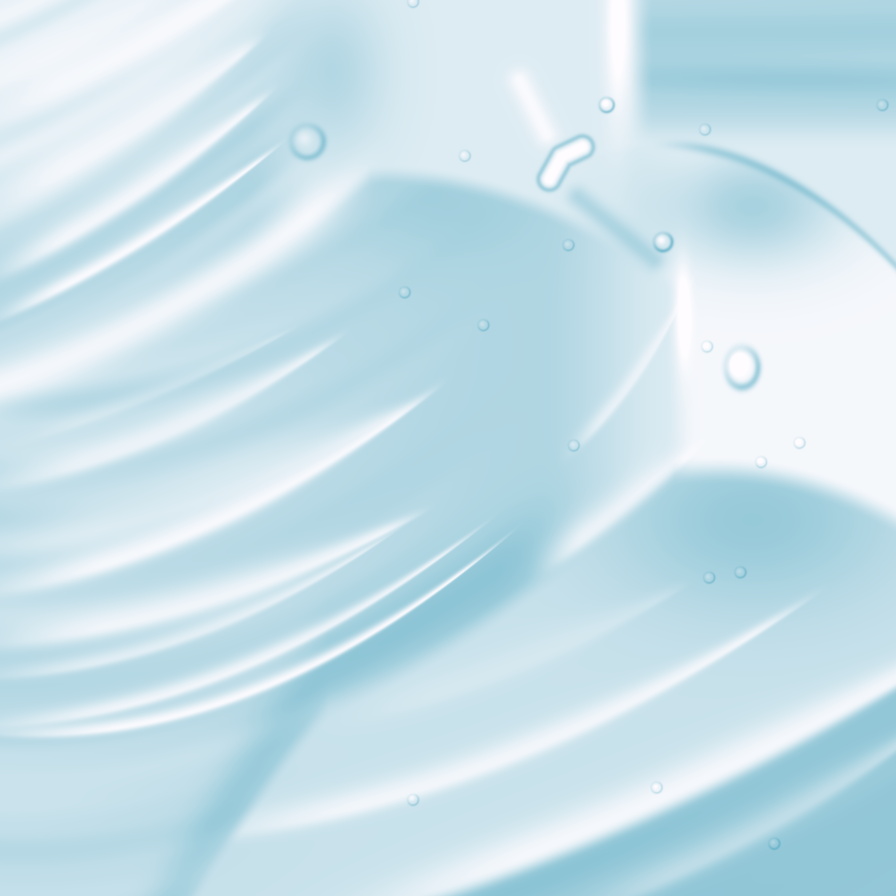
A WebGL 2 fragment shader for this texture:

```glsl
#version 300 es
precision highp float;
uniform vec2 u_resolution;
out vec4 fragColor;
vec2 p;

float hash(vec2 q) {
  return fract(sin(dot(q, vec2(127.1, 311.7))) * 43758.5);
}

float noise(vec2 q) {
  vec2 i = floor(q), f = smoothstep(0.0, 1.0, q - i);
  return mix(mix(hash(i), hash(i + vec2(1, 0)), f.x),
             mix(hash(i + vec2(0, 1)), hash(i + 1.0), f.x), f.y);
}

float bell(float x) { return exp(-x * x); }

float glow(vec2 center, vec2 radius) { return bell(length((p - center) / radius)); }

// Height of a parabola from a to b; bend is its starting slope
float sweep(vec2 a, vec2 b, float bend) {
  float k = (p.x - a.x) / (b.x - a.x);
  return mix(a.y, b.y, k * (bend + (1.0 - bend) * k));
}

// Tapered highlight, crisp below and soft above
void streak(inout float t, vec2 a, vec2 b, float bend, float width, float power) {
  float k = (p.x - a.x) / (b.x - a.x);
  float d = (p.y - sweep(a, b, bend)) / (width - 0.75 * width * smoothstep(0.5, 1.0, k));
  float ends = smoothstep(-0.15, 0.25, k) * (1.0 - smoothstep(0.86, 1.0, k));
  t = mix(t, 0.98, power * ends * bell(d < 0.0 ? 1.6 * d : 0.75 * d));
}

float segment(vec2 a, vec2 b) {
  vec2 ab = b - a;
  return length(p - a - ab * clamp(dot(p - a, ab) / dot(ab, ab), 0.0, 1.0));
}

// Dark rim with an inner glint
float bubble(vec2 center, vec2 radius) {
  vec2 q = (p - center) / radius;
  float shade = 0.4 + 0.2 * clamp(q.x - q.y, -1.0, 1.0);
  return 0.3 * bell(2.0 * length(q + vec2(0.2, -0.2))) - shade * bell(4.5 * length(q) - 4.5);
}

// Clear gel at the top and right
float backdrop() {
  float lip = 0.838 - 2.0 * pow(abs(p.x - 0.74), 2.0);
  float below = 1.0 - smoothstep(-0.006, 0.006, p.y - lip);
  float t = mix(0.76, 0.93, smoothstep(0.7, 0.79, p.x) * below);
  t -= 0.55 * below * glow(vec2(0.84, 0.77), vec2(0.1, 0.065));
  float bands = 0.33 + 0.16 * noise(p * vec2(1.5, 28))
              - 0.16 * glow(vec2(0.9, 0.91), vec2(0.3, 0.018));
  t = mix(t, bands, smoothstep(0.7, 0.73, p.x) * smoothstep(0.83, 0.89, p.y));
  t += 0.3 * glow(vec2(0.69, 0.97), vec2(0.014, 0.1));
  return t - 0.4 * bell((p.y - lip) / 0.006) * smoothstep(0.72, 0.8, p.x);
}

// Ribbed smear in the upper left corner
float upperSmear() {
  float lane = p.y - sweep(vec2(0, 0.646), vec2(0.32, 0.844), 0.7);
  float t = 0.4 + 0.3 * smoothstep(0.03, 0.2, lane) + 0.2 * noise(vec2(p.x * 3.0, lane * 45.0));
  for (float i = 0.0; i < 4.0; i++)
    streak(t, vec2(0, 0.646 + 0.036 * i + 0.014 * i * i), vec2(0.327 - 0.01 * i, 0.85 + 0.06 * i),
           0.7, 0.01 + 0.008 * i, 0.95 - 0.08 * i);
  return t;
}

// Large central smear with its comb of highlights
float centralSmear(float low) {
  float lane = p.y - sweep(vec2(0, 0.182), vec2(0.58, 0.414), -0.1);
  float left = 1.0 - smoothstep(0.2, 0.6, p.x);
  float t = 0.44 + 0.2 * left * noise(vec2(p.x * 2.0, lane * 38.0));
  t -= 0.12 * glow(vec2(0.49, 0.77), vec2(0.1, 0.06));
  t += 0.3 * smoothstep(0.6, 0.76, p.x) * smoothstep(0.34, 0.5, p.y);
  t -= 0.25 * bell((p.y - low - 0.035) / 0.05)
     * smoothstep(-0.15, 0.35, p.x) * (1.0 - smoothstep(0.55, 0.66, p.x));
  streak(t, vec2(0.03, 0.51), vec2(0.34, 0.64), 0.7, 0.009, 0.3);
  streak(t, vec2(0, 0.46), vec2(0.395, 0.635), 0.4, 0.016, 0.7);
  streak(t, vec2(0, 0.39), vec2(0.48, 0.56), 0.4, 0.026, 0.5);
  streak(t, vec2(0, 0.342), vec2(0.505, 0.58), 0.35, 0.017, 0.9);
  streak(t, vec2(0, 0.284), vec2(0.49, 0.438), 0.25, 0.017, 0.8);
  streak(t, vec2(0, 0.246), vec2(0.46, 0.42), 0.15, 0.009, 0.6);
  streak(t, vec2(0, 0.192), vec2(0.56, 0.43), 0.12, 0.009, 0.8);
  streak(t, vec2(0, 0.182), vec2(0.588, 0.42), -0.15, 0.008, 0.95);
  return t;
}

// Lower smear that rises to the right
float lowerSmear() {
  float t = 0.61 - 0.15 * glow(vec2(0, 0.09), vec2(0.2, 0.08));
  t -= 0.35 * glow(vec2(0.84, 0.42), vec2(0.16, 0.1));
  streak(t, vec2(0.4, 0.2), vec2(0.78, 0.355), 0.6, 0.02, 0.25);
  streak(t, vec2(0.24, 0.07), vec2(0.93, 0.35), 0.3, 0.017, 0.8);
  float rim = p.y - sweep(vec2(0.45, 0), vec2(1, 0.25), 0.65);
  t = mix(t, 0.16 + 0.12 * noise(vec2(p.x * 2.0, rim * 30.0)), 1.0 - smoothstep(-0.025, -0.002, rim));
  streak(t, vec2(0.4, -0.02), vec2(1.2, 0.36), 0.65, 0.024, 0.85);
  streak(t, vec2(0.64, -0.02), vec2(1.1, 0.24), 0.6, 0.018, 0.4);
  return t;
}

void main() {
  p = gl_FragCoord.xy / u_resolution;

  // Boundaries between the smears
  float ridge = sweep(vec2(0, 0.57), vec2(0.42, 0.815), 0.6);
  float top = min(ridge, 0.81 - 1.1 * pow(abs(p.x - 0.42), 2.0));
  float low = min(sweep(vec2(0, 0.14), vec2(0.625, 0.375), 0.0),
                  0.484 - 1.4 * pow(abs(p.x - 0.8), 2.0));

  // Layers from back to front
  float t = mix(upperSmear(), backdrop(), smoothstep(0.27, 0.36, p.x));
  t -= 0.3 * glow(vec2(0.37, 0.92), vec2(0.06, 0.09));
  float inside = (1.0 - smoothstep(-0.018, 0.008, p.y - top)) * (1.0 - smoothstep(0.74, 0.775, p.x));
  t = mix(t, centralSmear(low), inside);
  t = mix(t, 0.98, 0.85 * bell((p.y - ridge) / 0.026) * (1.0 - smoothstep(0.34, 0.44, p.x)));
  streak(t, vec2(0.61, 0.37), vec2(0.79, 0.51), 0.8, 0.022, 0.8);
  t = mix(t, lowerSmear(), 1.0 - smoothstep(-0.025, 0.008, p.y - low));

  // Folds beside the central smear
  t += 0.25 * glow(vec2(0.762, 0.65), vec2(0.009, 0.06));
  streak(t, vec2(0.64, 0.5), vec2(0.78, 0.7), 0.6, 0.012, 0.6);
  t -= 0.3 * bell(segment(vec2(0.645, 0.78), vec2(0.73, 0.71)) / 0.012);
  t += 0.2 * bell(segment(vec2(0.58, 0.91), vec2(0.61, 0.85)) / 0.013);

  // Bent capsule, larger bubbles and scattered tiny ones
  vec2 elbow = vec2(0.627, 0.825);
  float capsule = min(segment(vec2(0.613, 0.8), elbow), segment(elbow, vec2(0.65, 0.836)));
  t += 0.3 * bell(capsule / 0.008) - 0.45 * bell((capsule - 0.012) / 0.003);
  t += bubble(vec2(0.828, 0.59), vec2(0.018, 0.022));
  t += 0.7 * bubble(vec2(0.343, 0.842), vec2(0.018));
  t += bubble(vec2(0.74, 0.73), vec2(0.01)) + bubble(vec2(0.677, 0.883), vec2(0.008));
  for (float i = 0.0; i < 16.0; i++)
    t += 0.5 * bubble(vec2(0.4 + 0.6 * hash(vec2(i, 3)), hash(vec2(i, 8))), vec2(0.006));

  fragColor = vec4(mix(vec3(0.45, 0.72, 0.8), vec3(1, 0.99, 1), clamp(t, 0.0, 1.0)), 1);
}
```
